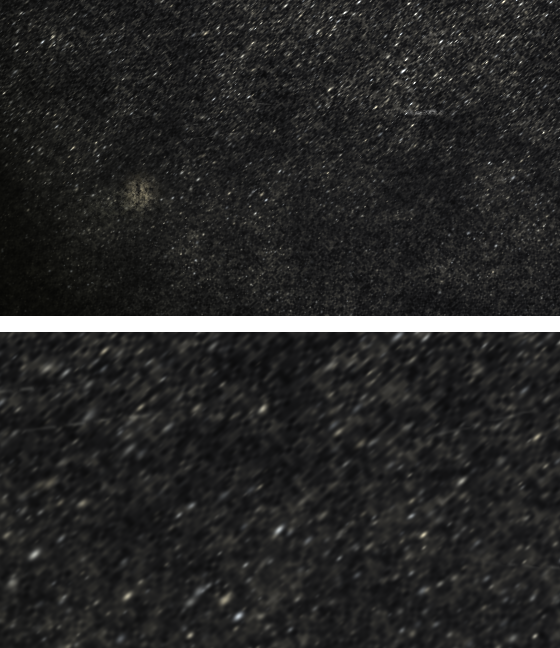
Top: the whole. Bottom: its middle third, enlarged.
This texture is drawn by a WebGL 2 fragment shader. Its source:

```glsl
#version 300 es
precision highp float;

uniform vec2 u_resolution;
out vec4 fragColor;

const float STREAK_ANGLE = 0.72;

float hash(vec2 p) {
    return fract(sin(dot(p, vec2(127.1, 311.7))) * 43758.5453);
}

// Value noise, recentred to about zero mean and unit deviation
float noise(vec2 p) {
    vec2 cell = floor(p);
    vec2 f = fract(p);
    f = f * f * (3.0 - 2.0 * f);
    float low = mix(hash(cell), hash(cell + vec2(1, 0)), f.x);
    float high = mix(hash(cell + vec2(0, 1)), hash(cell + vec2(1, 1)), f.x);
    return (mix(low, high, f.y) - 0.5) / 0.214;
}

float clouds(vec2 p, int octaves) {
    float sum = 0.0;
    float weight = 0.6;
    for (int i = 0; i < octaves; i++) {
        sum += weight * noise(p);
        p = p * 2.07 + 17.3;
        weight *= 0.7;
    }
    return sum;
}

vec2 rotate(vec2 p, float angle) {
    float c = cos(angle);
    float s = sin(angle);
    return vec2(c * p.x + s * p.y, c * p.y - s * p.x);
}

// Scattered soft grains, size.x along the streak and size.y across it
vec3 specks(vec2 p, float spacing, vec2 size, float density, float seed) {
    vec2 home = floor(p / spacing);
    vec3 light = vec3(0.0);
    for (int y = -1; y <= 1; y++) {
        for (int x = -1; x <= 1; x++) {
            vec2 cell = home + vec2(x, y);
            vec2 key = cell + seed;
            vec2 jitter = vec2(hash(key + 3.1), hash(key + 7.7));
            float scale = mix(0.75, 1.3, hash(key + 19.4));
            vec2 d = (p - (cell + jitter) * spacing) / (size * scale);
            float present = step(hash(key + 11.9), density);
            float power = 0.15 + 0.85 * pow(hash(key + 23.6), 3.0);
            vec3 tint = mix(vec3(0.93, 0.98, 1.02), vec3(1.06, 1.0, 0.82), hash(key + 31.2));
            light += tint * present * power * exp(-0.5 * dot(d, d));
        }
    }
    return light;
}

// Ragged soft blot of dust
float blot(vec2 p, vec2 center, vec2 radius, float roughness) {
    vec2 d = (p - center) / radius;
    return exp(-dot(d, d)) * clamp(0.6 + roughness * clouds(p * 80.0, 3), 0.0, 1.3);
}

// Faint scuffs lying almost level
float scratches(vec2 p, float aspect, int count) {
    float sum = 0.0;
    for (int i = 0; i < count; i++) {
        vec2 key = vec2(float(i), 5.3);
        vec2 center = vec2(hash(key) * aspect, mix(0.3, 0.95, hash(key + 2.4)));
        vec2 d = rotate(p - center, mix(-0.15, 0.35, hash(key + 4.9)));
        d /= vec2(mix(0.03, 0.08, hash(key + 8.2)), 0.0022);
        sum += exp(-dot(d, d)) * mix(0.3, 1.0, hash(key + 9.7));
    }
    return sum * clamp(0.5 + 0.5 * noise(p * 130.0), 0.0, 1.0);
}

void main() {
    vec2 p = gl_FragCoord.xy / u_resolution.y;
    float aspect = u_resolution.x / u_resolution.y;
    float across = p.x / aspect;
    vec2 q = rotate(p, STREAK_ANGLE);

    // Streaks lengthen upward, grains soften into dots below
    float lift = smoothstep(0.05, 0.75, p.y);
    float cloud = clouds(p * 7.0, 4);
    float streaked = noise(q * vec2(130.0, 235.0));
    float dotted = noise(q * vec2(165.0, 190.0) + 41.0);
    float fine = mix(dotted, streaked, lift);
    float medium = noise(q * vec2(60.0, 85.0) + 9.0);

    // Shade falls off into the lower left and the outer edges
    float corner = exp(-dot(vec2(across, p.y - 0.15), vec2(4.5, 1.6)));
    corner = clamp(corner * 1.2, 0.0, 1.0);
    float edge = smoothstep(0.55, 1.0, length(vec2(across - 0.52, p.y - 0.55) * vec2(1.3, 1.1)));
    float shade = 0.9 * corner + 0.25 * edge;

    // Skewed grain of the dark ground
    float contrast = mix(0.25, 0.31, lift) * (1.0 - 0.5 * corner);
    float tone = 0.126 * exp(contrast * fine + 0.12 * medium + 0.14 * cloud - shade);
    vec3 tint = mix(vec3(0.97, 0.98, 1.05), vec3(1.02, 1.0, 0.95), smoothstep(0.07, 0.2, tone));
    tint = mix(tint, vec3(1.05, 1.05, 0.82), corner);
    vec3 color = tone * tint;

    // Bright dust in three sizes
    vec2 grain = mix(vec2(0.0022, 0.0020), vec2(0.0042, 0.0015), lift);
    float cover = clamp(0.85 + 0.4 * cloud, 0.15, 1.7) * (1.0 - 0.75 * corner);
    float gain = cover * mix(0.55, 1.0, lift);
    color += 0.36 * gain * specks(q, 0.010, grain * 0.8, 0.35, 1.0);
    color += 0.85 * gain * specks(q, 0.019, grain, 0.32, 57.0);
    color += 0.85 * gain * specks(q, 0.050, grain * 1.25, 0.30, 113.0);

    // Tan patch, pale smear and scuffs
    color += vec3(0.40, 0.37, 0.29) * blot(p, vec2(0.25 * aspect, 0.39), vec2(0.042, 0.046), 0.3);
    color += vec3(0.10, 0.10, 0.08) * blot(p, vec2(0.21 * aspect, 0.35), vec2(0.110, 0.050), 0.5);
    color += vec3(0.40, 0.40, 0.39) * blot(p, vec2(0.76 * aspect, 0.645), vec2(0.060, 0.008), 0.6);
    color += vec3(0.15, 0.15, 0.14) * scratches(p, aspect, 12);

    fragColor = vec4(clamp(color, 0.0, 1.0), 1.0);
}
```
